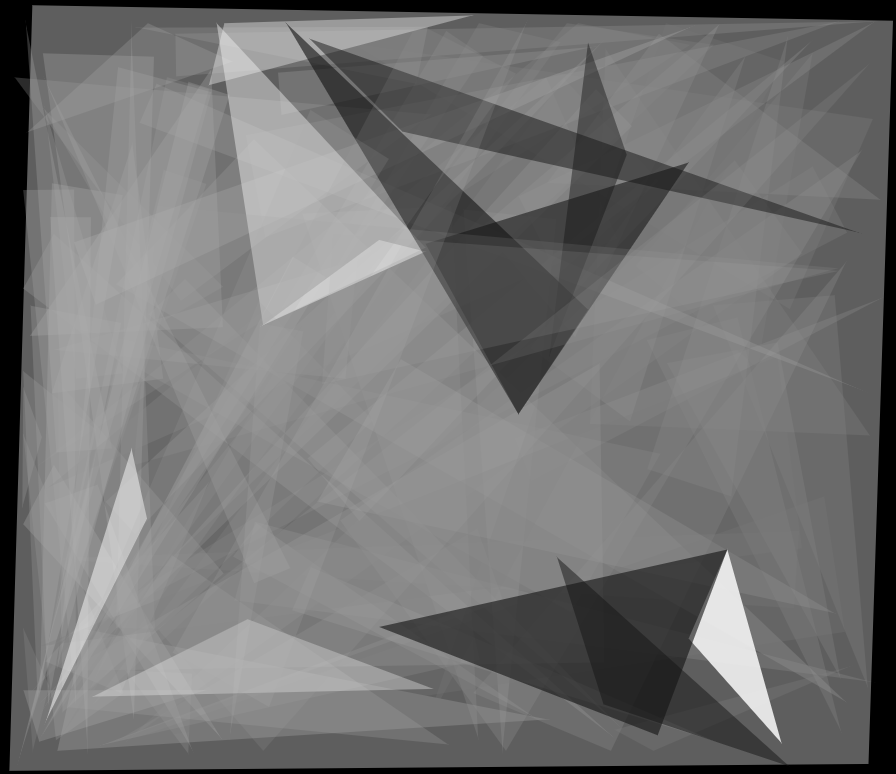
Write a Shadertoy shader that draws this background.

```glsl
// Overlapping translucent grey shards on a slightly crooked sheet over black.
// Hashed slivers run inward from the rim and from one corner fan; a few large
// dark and light triangles are layered between them to set the composition.

#define SHARDS 80
#define TOP_SHARDS 9
#define SHARD_ALPHA 0.27
#define TOP_ALPHA 0.15
#define FAN_SHARE 0.24
#define SHEET_GREY 0.37
#define DARK_GREY 0.08
#define LIGHT_GREY 0.95
#define CANVAS vec2(1.158, 1.0)

vec2 hash2(float n) {
    return fract(sin(n * vec2(12.71, 31.17) + vec2(1.3, 4.7)) * 43758.5);
}

// Signed distance to the line a-b, positive on its left side.
float edge(vec2 p, vec2 a, vec2 b) {
    vec2 d = b - a, q = p - a;
    return (d.x * q.y - d.y * q.x) / max(length(d), 1e-4);
}

// Turns an inside-positive distance into antialiased coverage.
float coverage(float d) {
    return clamp(d * iResolution.y + 0.5, 0.0, 1.0);
}

float triangle(vec2 p, vec2 a, vec2 b, vec2 c) {
    float side = edge(c, a, b) < 0.0 ? -1.0 : 1.0;
    float d = min(edge(p, a, b) * side, edge(p, b, c) * side);
    return coverage(min(d, edge(p, c, a) * side));
}

// A point close to the rectangular rim of the canvas.
vec2 rimPoint(vec2 h) {
    float angle = 6.2832 * h.x;
    vec2 rim = clamp(1.5 * vec2(cos(angle), sin(angle)), -1.0, 1.0);
    return 0.5 * CANVAS + rim * vec2(0.56, 0.48) * (0.88 + 0.12 * h.y);
}

// Blends one hashed sliver, lighter and denser towards the left.
float addShard(float grey, vec2 p, float id, float alpha) {
    vec2 h = hash2(id), k = hash2(id + 211.3), m = hash2(id + 517.9);
    vec2 tip = m.x < FAN_SHARE ? vec2(0.03, 0.03) + 0.13 * h : rimPoint(h);
    vec2 end = vec2(0.05, 0.04) + vec2(1.05, 0.92) * vec2(pow(k.x, 1.3), k.y);
    vec2 dir = normalize(end - tip + 1e-4);
    float width = mix(0.05, 0.42, m.y * m.y);
    vec2 wing = end + vec2(-dir.y, dir.x) * width;
    wing = clamp(wing, vec2(0.03), CANVAS - 0.03);
    float tone = mix(0.69, 0.53, end.x) + 0.12 * (hash2(id + 83.1).x - 0.5);
    return mix(grey, tone, alpha * triangle(p, tip, end, wing));
}

float addLights(float g, vec2 p) {
    g = mix(g, LIGHT_GREY, 0.45 * triangle(p, vec2(0.28, 0.97), vec2(0.55, 0.68), vec2(0.34, 0.58)));
    g = mix(g, LIGHT_GREY, 0.65 * triangle(p, vec2(0.34, 0.58), vec2(0.49, 0.69), vec2(0.55, 0.675)));
    g = mix(g, LIGHT_GREY, 0.40 * triangle(p, vec2(0.29, 0.97), vec2(0.61, 0.98), vec2(0.27, 0.89)));
    g = mix(g, LIGHT_GREY, 0.55 * triangle(p, vec2(0.17, 0.42), vec2(0.19, 0.33), vec2(0.06, 0.07)));
    g = mix(g, LIGHT_GREY, 0.35 * triangle(p, vec2(0.12, 0.10), vec2(0.32, 0.20), vec2(0.56, 0.11)));
    return mix(g, LIGHT_GREY, 0.90 * triangle(p, vec2(0.94, 0.29), vec2(0.89, 0.175), vec2(1.01, 0.04)));
}

float addDarks(float g, vec2 p) {
    g = mix(g, DARK_GREY, 0.62 * triangle(p, vec2(0.37, 0.97), vec2(0.76, 0.60), vec2(0.67, 0.465)));
    g = mix(g, DARK_GREY, 0.50 * triangle(p, vec2(0.40, 0.95), vec2(1.108, 0.70), vec2(0.52, 0.83)));
    g = mix(g, DARK_GREY, 0.58 * triangle(p, vec2(0.55, 0.685), vec2(0.89, 0.79), vec2(0.67, 0.465)));
    g = mix(g, DARK_GREY, 0.45 * triangle(p, vec2(0.76, 0.945), vec2(0.81, 0.80), vec2(0.71, 0.54)));
    g = mix(g, DARK_GREY, 0.62 * triangle(p, vec2(0.49, 0.19), vec2(0.94, 0.29), vec2(0.85, 0.05)));
    return mix(g, DARK_GREY, 0.50 * triangle(p, vec2(0.72, 0.28), vec2(1.02, 0.01), vec2(0.78, 0.09)));
}

void mainImage(out vec4 fragColor, in vec2 fragCoord) {
    vec2 p = fragCoord / iResolution.xy * CANVAS;

    // Crooked sheet over black.
    float sideDist = min(p.x - 0.012 - 0.03 * p.y, 1.122 + 0.033 * p.y - p.x);
    float endDist = min(p.y - 0.004 - 0.008 * p.x, 0.994 - 0.018 * p.x - p.y);
    float grey = SHEET_GREY * coverage(min(sideDist, endDist));

    // Base slivers, large accents, then a few faint slivers on top.
    for (int i = 0; i < SHARDS; i++)
        grey = addShard(grey, p, float(i) + 1.0, SHARD_ALPHA);
    grey = addDarks(addLights(grey, p), p);
    for (int i = 0; i < TOP_SHARDS; i++)
        grey = addShard(grey, p, float(i + SHARDS) + 1.0, TOP_ALPHA);

    fragColor = vec4(vec3(grey), 1.0);
}
```
